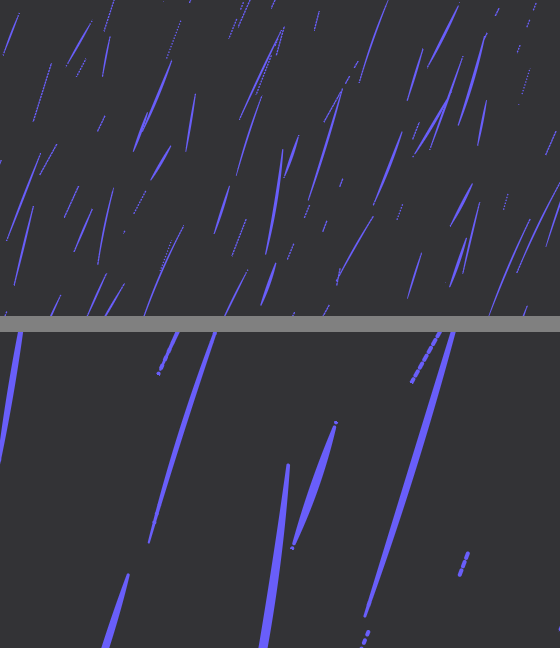
Top, the full canvas; bottom, a detail of the centre.
Give the GLSL for this pattern, as a Shadertoy shader.

```glsl
// Slanted violet rain: tapered strokes and dotted trails on charcoal.

float hash(vec2 p) {
    return fract(sin(dot(p, vec2(127.1, 311.7))) * 43758.5453);
}

vec2 hash2(vec2 p) {
    return vec2(hash(p), hash(p + 19.7));
}

// Distance to a stroke that is thick in the middle and fine at its ends
float taperedStroke(vec2 q, float halfLength, float radius) {
    float s = clamp(q.y / halfLength, -1.0, 1.0);
    float bulge = 0.4 + 0.6 * (1.0 - s * s);
    return length(vec2(q.x, q.y - s * halfLength)) - radius * bulge;
}

// Distance to a row of dots or short dashes with random gaps
float dottedTrail(vec2 q, float halfLength, vec2 id) {
    float spacing = 0.0095;
    float k = floor(q.y / spacing);
    float clump = hash(id + vec2(floor(k / 3.0), 5.3));
    float sparse = 0.45 * hash(id + 8.1);
    if (abs(q.y) > halfLength || clump < sparse) return 1.0;

    float along = (fract(q.y / spacing) - 0.5) * spacing;
    float dash = 0.003 * hash(id + 6.4);
    return length(vec2(q.x, max(abs(along) - dash, 0.0))) - 0.0021;
}

// One streak per grid cell, with its own place, slant, length and weight
float streak(vec2 p, vec2 id, float cell) {
    vec2 center = (id + hash2(id + 3.1)) * cell;
    vec2 tilt = hash2(id + 41.9);
    vec2 dir = normalize(vec2(0.39 + 0.26 * (tilt.x + tilt.y - 1.0), 1.0));
    vec2 rel = p - center;
    vec2 q = vec2(dot(rel, vec2(dir.y, -dir.x)), dot(rel, dir));

    float size = hash(id + 57.3);
    float weight = hash(id + 73.7);
    if (hash(id + 91.2) < 0.52) {
        float halfLength = mix(0.06, 0.195, size * size);
        q.x += 0.5 * (weight - 0.5) * q.y * q.y;
        float body = taperedStroke(q, halfLength, mix(0.0027, 0.0056, weight * weight));
        // Some strokes fade into a few dots past the tip
        float tail = dottedTrail(q, halfLength + 0.02 * tilt.y, id);
        return min(body, tail);
    }
    return dottedTrail(q, mix(0.025, 0.13, size * size), id);
}

void mainImage(out vec4 fragColor, in vec2 fragCoord) {
    vec2 p = fragCoord / iResolution.y;
    float pixel = 1.0 / iResolution.y;
    float cell = 0.165;
    vec2 home = floor(p / cell);

    // Long strokes reach two cells up or down, one cell sideways
    float d = 1.0;
    for (int y = -2; y <= 2; y++) {
        for (int x = -1; x <= 1; x++) {
            d = min(d, streak(p, home + vec2(x, y), cell));
        }
    }

    vec3 charcoal = vec3(0.20, 0.20, 0.21);
    vec3 violet = vec3(0.41, 0.37, 0.98);
    float ink = clamp(0.5 - d / pixel, 0.0, 1.0);
    fragColor = vec4(mix(charcoal, violet, ink), 1.0);
}
```
